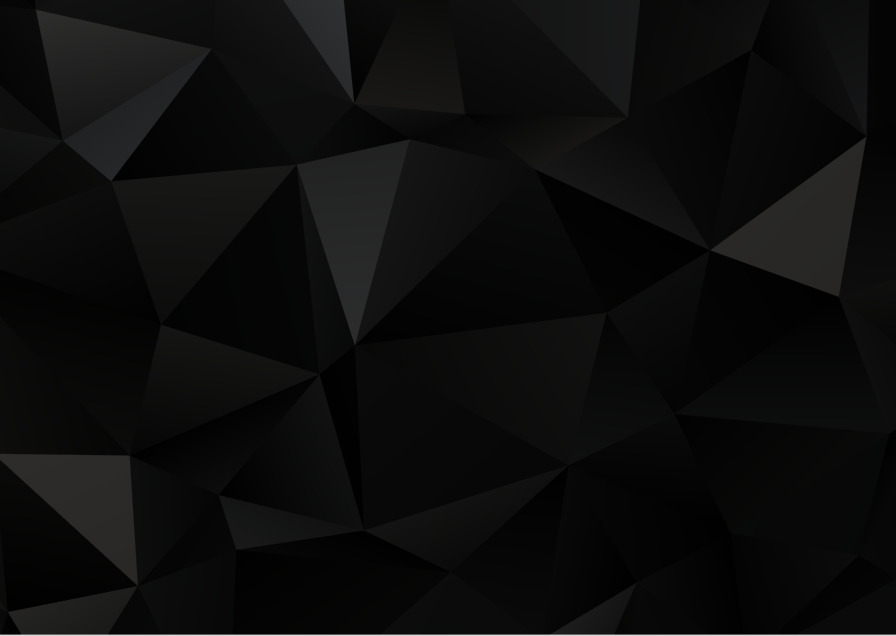
Give the GLSL for this background, as a Shadertoy shader.

```glsl
// Dark low-poly wall of irregular triangular facets, each with a soft linear fade.
// A jittered grid is split into two triangles per cell; every facet gets its own
// grey level, faint tint and corner brightness. A thin pale rim closes the foot.

vec3 hash3(vec2 p) {
    vec3 h = fract(p.xyx * vec3(0.1031, 0.1030, 0.0973));
    h += dot(h, h.yxz + 33.33);
    return fract((h.xxy + h.yzz) * h.zyx);
}

// Twice the signed area of a triangle
float area(vec2 a, vec2 b, vec2 c) {
    vec2 u = b - a, v = c - a;
    return u.x * v.y - u.y * v.x;
}

vec2 corner(vec2 id) {
    return id + 0.86 * (hash3(id + 17.0).xy - 0.5);
}

// Facet colour weighted by coverage in rgb, coverage in a
vec4 facet(vec2 p, vec2 a, vec2 b, vec2 c, vec2 seed, float pixel) {
    vec3 parts = vec3(area(p, b, c), area(p, c, a), area(p, a, b));
    vec3 edgeDist = parts / vec3(distance(b, c), distance(c, a), distance(a, b));
    float inside = min(edgeDist.x, min(edgeDist.y, edgeDist.z));
    float coverage = clamp(0.5 + inside / pixel, 0.0, 1.0);

    // Corner brightness runs linearly across the facet
    vec3 rnd = hash3(seed);
    vec3 cornerLight = mix(vec3(0.0), vec3(1.35), hash3(seed + 51.7));
    float fade = dot(cornerLight, parts / max(area(a, b, c), 1e-4));
    float lit = smoothstep(0.80, 0.92, rnd.x);
    fade = mix(clamp(fade, 0.0, 1.35), 0.9, 0.65 * lit);

    // Most facets are near black, a few catch the light
    float level = mix(0.03, 0.085, rnd.x) + 0.085 * lit;
    float warmth = rnd.y - 0.5;
    vec3 tint = vec3(1.0 + 0.06 * warmth, 1.0, 1.0 - 0.10 * warmth);
    return vec4(level * fade * tint, 1.0) * coverage;
}

void mainImage(out vec4 fragColor, in vec2 fragCoord) {
    vec2 uv = fragCoord / iResolution.y;
    float cells = 4.5;
    float pixel = 1.2 * cells / iResolution.y;

    // A slight tilt keeps rows nearly level
    vec2 p = mat2(0.995, 0.1, -0.1, 0.995) * uv * cells + vec2(41.3, 27.6);

    vec4 sum = vec4(0.0);
    for (int j = -1; j <= 1; j++) {
        for (int i = -1; i <= 1; i++) {
            vec2 id = floor(p) + vec2(i, j);
            vec2 a = corner(id);
            vec2 b = corner(id + vec2(1, 0));
            vec2 c = corner(id + vec2(1, 1));
            vec2 d = corner(id + vec2(0, 1));

            // Cut along the diagonal that leaves the larger smallest triangle
            bool cutAC = min(area(a, b, c), area(a, c, d)) > min(area(a, b, d), area(b, c, d));
            sum += facet(p, a, b, cutAC ? c : d, id + 3.1, pixel);
            sum += facet(p, cutAC ? a : b, c, d, id + 90.6, pixel);
        }
    }
    vec3 color = sum.rgb / max(sum.a, 1e-3);

    // Light falls off gently towards the lower right
    color *= 1.0 + 0.5 * (uv.y - 0.5) - 0.2 * (uv.x - 0.7);

    // Pale rim along the bottom edge, faded over one pixel
    float rim = clamp(0.5 + 0.0022 * iResolution.y - fragCoord.y, 0.0, 1.0);
    color = mix(color, vec3(0.85), rim);
    fragColor = vec4(color, 1.0);
}
```
